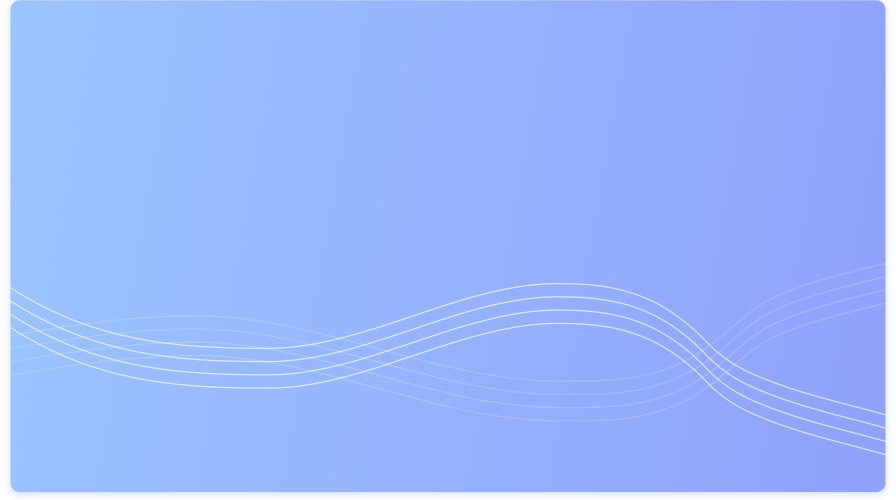
A Shadertoy shader for this background:

```glsl
// Lengths are in canvas widths, origin at the lower left
const vec3 PAGE_COLOR = vec3(1.0);
const vec3 SHADOW_COLOR = vec3(0.50, 0.60, 1.0);
const vec3 SKY_LEFT = vec3(0.605, 0.772, 0.998);
const vec3 SKY_RIGHT = vec3(0.563, 0.630, 0.988);
const vec3 LINE_COLOR = vec3(1.0);

const float CARD_SIDE = 0.0117;
const float CARD_BOTTOM = 0.0088;
const float CARD_TOP_GAP = 0.0003;
const float CARD_RADIUS = 0.0105;
const float SHADOW_DROP = 0.0028;
const float SHADOW_BLUR = 0.0095;
const float SHADOW_ALPHA = 0.30;
const float GRADIENT_TILT = 0.1745;

const int LINE_COUNT = 4;
const float LINE_SPACING = 0.0148;
const float LINE_WIDTH = 0.0014;
const float BRIGHT_ALPHA = 0.68;
const float FAINT_ALPHA = 0.20;

// Wave knots: x, y, slope
const int KNOTS = 6;
const vec3 BRIGHT_WAVE[KNOTS] = vec3[KNOTS](
    vec3(0.0117, 0.2370, -0.65), vec3(0.2995, 0.1693, 0.0),
    vec3(0.6224, 0.2415, 0.0), vec3(0.7878, 0.1771, -1.05),
    vec3(0.8464, 0.1380, -0.42), vec3(0.9883, 0.0951, -0.28));
const vec3 FAINT_WAVE[KNOTS] = vec3[KNOTS](
    vec3(0.0117, 0.1836, 0.17), vec3(0.2188, 0.2057, 0.0),
    vec3(0.6224, 0.1328, 0.0), vec3(0.7969, 0.1758, 0.78),
    vec3(0.8594, 0.2240, 0.48), vec3(0.9883, 0.2643, 0.26));

float roundedBox(vec2 p, vec2 halfSize, float radius) {
    vec2 q = abs(p) - halfSize + radius;
    return length(max(q, 0.0)) + min(max(q.x, q.y), 0.0) - radius;
}

// Cubic Hermite segment: height and slope at x
vec2 hermite(vec3 a, vec3 b, float x) {
    float span = b.x - a.x;
    float t = clamp((x - a.x) / span, 0.0, 1.0);
    float rise = b.y - a.y;
    float c2 = 3.0 * rise - span * (2.0 * a.z + b.z);
    float c3 = span * (a.z + b.z) - 2.0 * rise;
    float height = a.y + t * (span * a.z + t * (c2 + t * c3));
    float slope = a.z + t * (2.0 * c2 + 3.0 * c3 * t) / span;
    return vec2(height, slope);
}

vec2 waveAt(vec3 knots[KNOTS], float x) {
    vec2 wave = hermite(knots[0], knots[1], x);
    for (int i = 1; i < KNOTS - 1; i++) {
        if (x >= knots[i].x) wave = hermite(knots[i], knots[i + 1], x);
    }
    return wave;
}

// Paint a stack of parallel strands over the given colour
vec3 drawStrands(vec3 color, vec2 p, vec2 wave, float alpha, float pixel) {
    float fullCover = min(1.0, LINE_WIDTH / pixel);
    for (int i = 0; i < LINE_COUNT; i++) {
        float drop = wave.x - float(i) * LINE_SPACING - p.y;
        float dist = abs(drop) / sqrt(1.0 + wave.y * wave.y);
        float cover = (0.5 * (LINE_WIDTH + pixel) - dist) / pixel;
        color = mix(color, LINE_COLOR, alpha * clamp(cover, 0.0, fullCover));
    }
    return color;
}

void mainImage(out vec4 fragColor, in vec2 fragCoord) {
    float pixel = 1.0 / iResolution.x;
    vec2 p = fragCoord * pixel;
    float canvasHeight = iResolution.y * pixel;

    // Card frame
    vec2 low = vec2(CARD_SIDE, CARD_BOTTOM);
    vec2 high = vec2(1.0 - CARD_SIDE, canvasHeight - CARD_TOP_GAP);
    vec2 center = 0.5 * (low + high);
    vec2 halfSize = 0.5 * (high - low);

    // Page and soft shadow
    vec2 shadowPos = p - center + vec2(0.0, SHADOW_DROP);
    float shadowDist = roundedBox(shadowPos, halfSize, CARD_RADIUS);
    float shadow = 1.0 - smoothstep(-SHADOW_BLUR, SHADOW_BLUR, shadowDist);
    vec3 page = mix(PAGE_COLOR, SHADOW_COLOR, SHADOW_ALPHA * shadow);

    // Tilted gradient, corner to corner
    vec2 direction = vec2(cos(GRADIENT_TILT), -sin(GRADIENT_TILT));
    float reach = dot(halfSize, abs(direction));
    float blend = 0.5 + 0.5 * dot(p - center, direction) / reach;
    vec3 card = mix(SKY_LEFT, SKY_RIGHT, clamp(blend, 0.0, 1.0));

    // Flowing lines
    card = drawStrands(card, p, waveAt(FAINT_WAVE, p.x), FAINT_ALPHA, pixel);
    card = drawStrands(card, p, waveAt(BRIGHT_WAVE, p.x), BRIGHT_ALPHA, pixel);

    float cardDist = roundedBox(p - center, halfSize, CARD_RADIUS);
    float cardMask = clamp(0.5 - cardDist / pixel, 0.0, 1.0);
    fragColor = vec4(mix(page, card, cardMask), 1.0);
}
```
